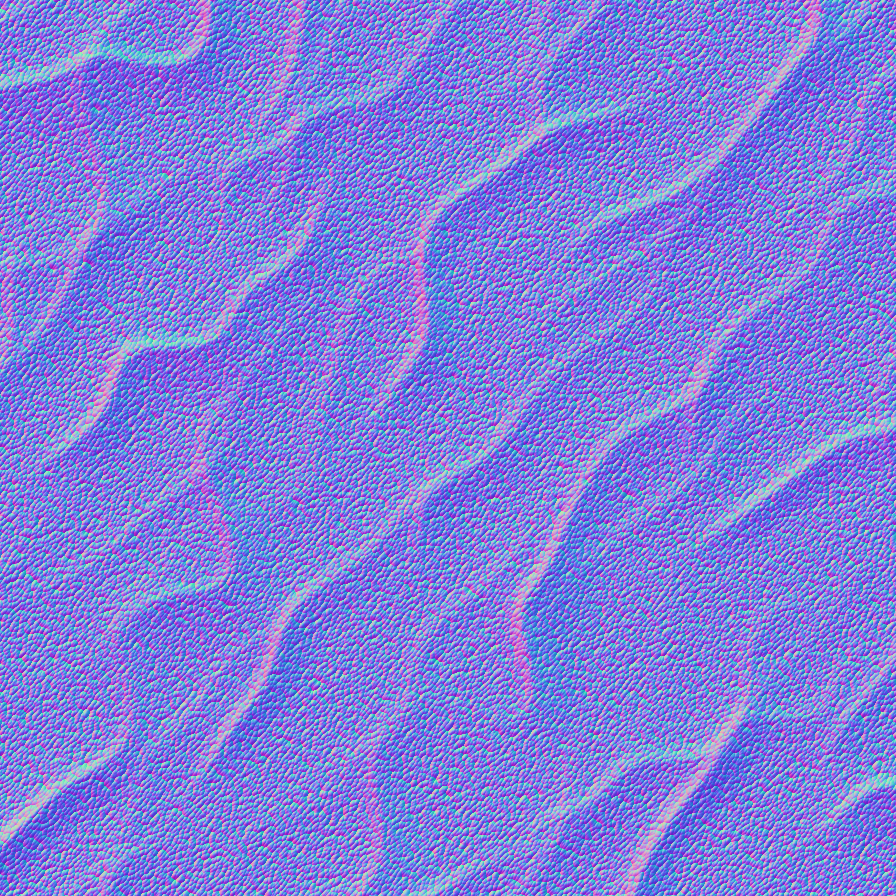
Give the GLSL for this texture map, as a Shadertoy shader.

```glsl
const vec2 ACROSS = vec2(-0.77, 0.64);   // uphill side of a dune crest
const vec2 ALONG = vec2(0.64, 0.77);     // direction the crests run in

vec2 hash2(vec2 p) {
    vec3 q = fract(p.xyx * vec3(0.1031, 0.1030, 0.0973));
    q += dot(q, q.yzx + 33.33);
    return fract((q.xx + q.yz) * q.zy);
}

// Soft cellular noise: blended offset from the nearest grain centres
vec2 grainOffset(vec2 p) {
    vec2 cell = floor(p), sum = vec2(0.0);
    float total = 0.0;
    for (int y = -1; y <= 1; y++)
    for (int x = -1; x <= 1; x++) {
        vec2 id = cell + vec2(x, y);
        vec2 d = p - id - hash2(id + 300.0);
        float w = exp(-12.0 * dot(d, d));
        sum += w * d;
        total += w;
    }
    return sum / total;
}

// Meandering phase: each whole step is one dune
float dunePhase(vec2 uv, float freq, float seed) {
    vec2 q = uv + 0.025 * sin(uv.yx * vec2(17.0, 14.0) + seed + vec2(1.0, 4.0));
    return freq * dot(q, ACROSS)
         + 0.25 * sin(11.0 * q.x + 5.0 * q.y + seed)
         + 0.15 * sin(9.0 * q.y - 13.0 * q.x + 2.3 * seed)
         + 0.06 * sin(27.0 * q.x + 21.0 * q.y + 1.7 * seed);
}

// Dune slope in xy, calmness of the grain in z
vec3 duneSlope(vec2 uv, float freq, float seed) {
    float phase = dunePhase(uv, freq, seed);
    vec2 e = vec2(0.002, 0.0);
    vec2 grad = vec2(dunePhase(uv + e.xy, freq, seed) - phase,
                     dunePhase(uv + e.yx, freq, seed) - phase) / e.x;
    float steepness = max(length(grad), 2.5);
    float id = floor(phase), t = phase - id;
    float d = (t - 0.5) / steepness;

    // Crests fade in and out along their length
    float run = dot(uv, ALONG);
    float strength = 0.1 + 0.9 * smoothstep(-0.5, 1.1, sin(8.0 * run + 2.4 * id + seed)
                                                     + 0.4 * sin(19.0 * run + 5.0 * id));

    // Pale rise, narrow steep face, then a long gentle back
    float rise = smoothstep(0.0, 0.008, d) * exp(-d / 0.03) * smoothstep(1.0, 0.75, t);
    float face = exp(-pow(d / (d > 0.0 ? 0.009 : 0.004), 2.0));
    float back = smoothstep(0.002, -0.015, d) * exp(d / 0.06) * smoothstep(0.0, 0.25, t);
    vec2 dir = grad / steepness * vec2(-1.0, 1.0);
    return vec3(dir * (0.9 * face + 0.25 * rise - 0.5 * back),
                0.3 * back + 0.15 * face) * strength;
}

void mainImage(out vec4 fragColor, in vec2 fragCoord) {
    vec2 uv = fragCoord / iResolution.y;

    // Large dunes with two fainter sets between them
    vec3 dunes = duneSlope(uv, 6.5, 0.6)
               + 0.6 * duneSlope(uv, 5.5, 4.1)
               + 0.35 * duneSlope(uv, 8.5, 2.2);

    // Fine grains, stretched along the crests and steeper on one side
    vec2 p = vec2(dot(uv, ALONG) * 165.0, dot(uv, ACROSS) * 265.0);
    vec2 g = grainOffset(p) + 0.3 * grainOffset(0.6 * p + 40.0);
    float across = 2.1 * g.y + 1.3 * (g.y * g.y - 0.06);
    vec2 grain = 2.0 * g.x * vec2(-0.707, 0.707) + across * vec2(0.707);

    // Encode the surface normal as colour
    vec2 slope = dunes.xy + grain * (1.0 - min(dunes.z, 0.5));
    vec3 normal = normalize(vec3(slope, 1.0));
    fragColor = vec4(0.5 + 0.5 * normal * vec3(1.0, 1.0, 0.88), 1.0);
}
```
